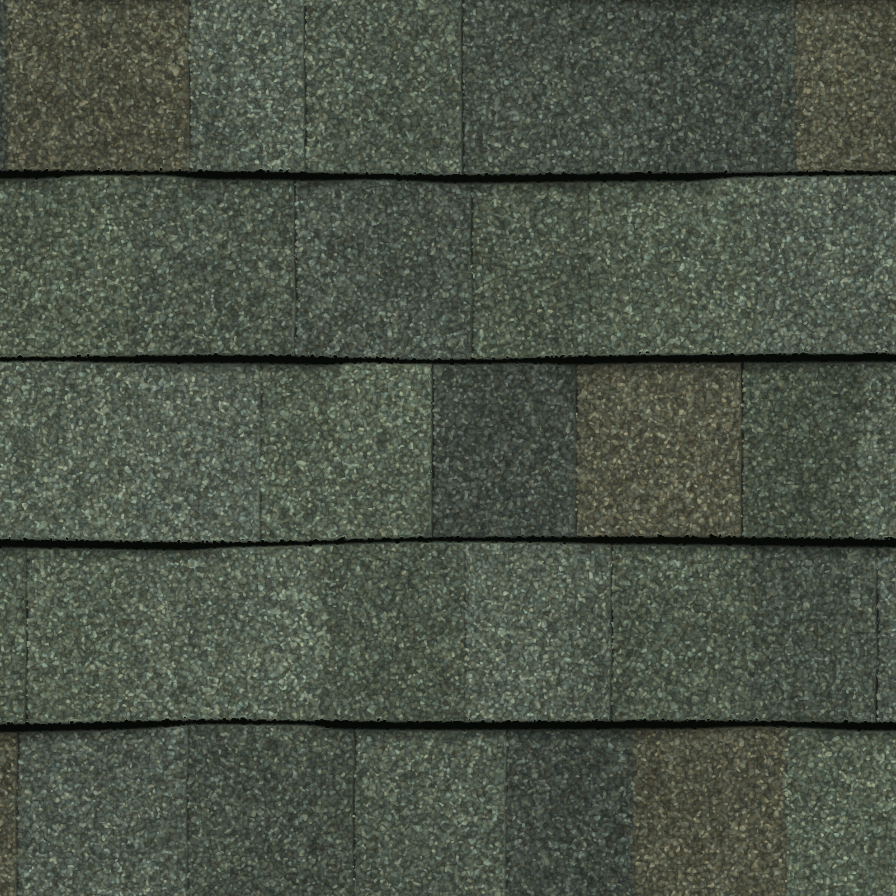
Reproduce this texture procedurally as a WebGL 2 fragment shader.

```glsl
#version 300 es
precision highp float;
// Weathered grey-green roof shingles: five courses of about six uneven tabs each.
// Tabs come from jittered column edges, courses from a repeated wavy shadow line,
// and the mineral surface from softly blended random granules.

uniform vec2 u_resolution;
out vec4 fragColor;

const float COURSE = 0.2044;  // height of one course
const float TABS = 6.0;       // tabs across the canvas

float hash(vec2 p) {
  vec3 q = fract(p.xyx * 0.1031);
  q += dot(q, q.yzx + 33.33);
  return fract((q.x + q.y) * q.z);
}

float noise(vec2 p) {
  vec2 i = floor(p), f = fract(p);
  f = f * f * (3.0 - 2.0 * f);
  return mix(mix(hash(i), hash(i + vec2(1, 0)), f.x),
             mix(hash(i + vec2(0, 1)), hash(i + vec2(1, 1)), f.x), f.y);
}

// Granule colour factor: mostly mid grey stones of mixed size, some pale specks.
vec3 granules(vec2 p) {
  vec2 cell = floor(p);
  vec3 sum = vec3(0.0);
  float total = 0.0001;
  for (int y = -1; y <= 1; y++) {
    for (int x = -1; x <= 1; x++) {
      vec2 id = cell + vec2(x, y);
      vec2 centre = id + vec2(hash(id + 17.0), hash(id + 59.0));
      vec2 d = p - centre;
      float weight = exp(-mix(4.0, 9.0, hash(id + 307.0)) * dot(d, d));
      float shade = hash(id + 101.0);
      float warmth = hash(id + 211.0) - 0.5;
      float light = 0.68 + 0.52 * shade + 0.45 * pow(shade, 10.0);
      sum += weight * light * (1.0 + warmth * vec3(0.10, 0.0, -0.10));
      total += weight;
    }
  }
  return sum / total * mix(0.80, 1.0, smoothstep(0.05, 0.5, total));
}

// Base colour of one tab; a few are brown, each beside a darker cool one.
vec3 tabColor(float tab, float row) {
  vec2 id = vec2(tab, row) + 40.0;
  float slot = mod(tab + ceil(row * 0.25), 5.0) + 5.0 * mod(row, 2.0);
  vec3 green = vec3(0.330, 0.368, 0.308);
  vec3 cool = vec3(0.332, 0.367, 0.325);
  vec3 color = mix(green, cool, hash(id + 7.0)) * mix(0.89, 1.10, hash(id));
  if (slot < 0.5) color = vec3(0.338, 0.345, 0.281);
  if (abs(slot - 4.0) < 0.5) color = cool * 0.84;
  return color;
}

float edgeAt(float tab, float row) {
  return tab + 0.4 * (hash(vec2(tab, row) + 80.0) - 0.5);
}

void main() {
  vec2 p = gl_FragCoord.xy / u_resolution;
  float down = 1.0 - p.y;
  vec2 warp = vec2(noise(p * 190.0), noise(p * 190.0 + 70.0));
  vec3 grain = granules(p * 300.0 + 0.9 * warp);
  float rough = grain.g - 0.92;

  // Nearest course line, gently bowed
  float v = (down + 0.009) / COURSE;
  float line = floor(v + 0.5);
  float bow = 0.008 * (noise(vec2(p.x * 4.0, line * 7.0 + 3.0)) - 0.5);
  float below = (v - line) * COURSE - bow;
  float row = below > 0.0 ? line : line - 1.0;

  // Nearest tab edge, very slightly crooked along its length
  float q = p.x * TABS - 0.2 * cos(1.5708 * row);
  q += 0.016 * (noise(vec2(down * 18.0, row + 5.0)) - 0.5);
  float tab = floor(q + 0.5);
  float side = (q - edgeAt(tab, row)) / TABS + 0.004 * rough;
  vec3 color = mix(tabColor(tab - 1.0, row), tabColor(tab, row),
                   smoothstep(-0.003, 0.003, side));

  // Wear: broad fading and fine mottling
  color *= 0.94 + 0.12 * noise(p * vec2(9.0, 7.0) + 20.0);
  color *= 0.95 + 0.10 * noise(p * 60.0);
  color *= 1.02 * grain;

  // Joint between tabs: a thin broken line, nearly gone on some edges
  float joint = 1.0 - smoothstep(0.0002, 0.0022, abs(side));
  float broken = 0.4 + 0.6 * noise(vec2(tab * 9.0 + row, down * 70.0));
  color *= 1.0 - 0.6 * joint * broken * smoothstep(0.1, 0.9, hash(vec2(tab, row) + 150.0));

  // Dark gap under each course: ragged upper rim, lower rim deeper under thick tabs
  float thick = smoothstep(0.3, 0.7, noise(vec2(p.x * 7.0, line * 5.0 + 60.0)));
  float depth = 0.0018 + 0.0042 * thick + 0.003 * rough;
  float rim = smoothstep(-0.0040, -0.0014, below + 0.005 * rough);
  float gap = rim * (1.0 - smoothstep(depth - 0.0012, depth + 0.0026, below));
  float soft = step(0.0, below) * (1.0 - smoothstep(0.0, 0.018, below - depth));
  color *= 1.0 - 0.32 * soft * thick;
  color = mix(color, vec3(0.025, 0.035, 0.025), gap);

  fragColor = vec4(color, 1.0);
}
```
